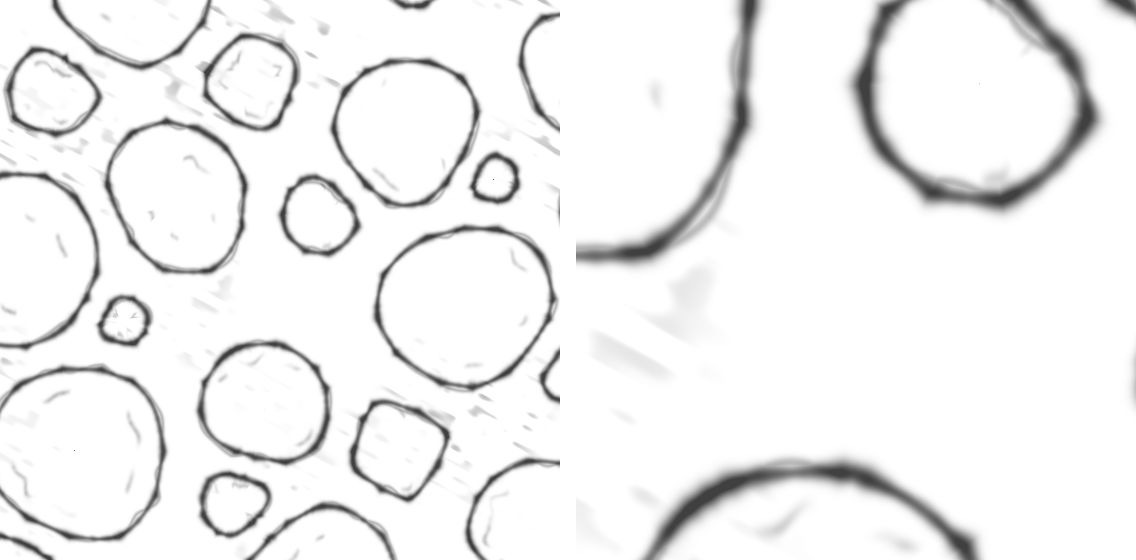
Left, the full canvas; right, a detail of the centre.
This pattern is drawn by a three.js fragment shader. Its source:

```glsl
// Sketched foam: rounded bubbles of mixed size, outlined in soft grey strokes.
// Each bubble is a smoothed cell between weighted, jittered grid sites; its rim
// is a chain of short chords with dark joints, plus faint marks in and around.
varying vec2 vUv;

const float TAU = 6.2831853;
const float CELLS = 3.9;      // grid cells across the canvas
const float HALF_GAP = 0.075; // half the space between bubbles, in cells

float hash(vec2 p) {
  vec3 q = fract(vec3(p.xyx) * 0.1031);
  q += dot(q, q.yzx + 33.33);
  return fract((q.x + q.y) * q.z);
}

float noise(vec2 p) {
  vec2 i = floor(p), f = fract(p);
  f = f * f * (3.0 - 2.0 * f);
  return mix(mix(hash(i), hash(i + vec2(1.0, 0.0)), f.x),
             mix(hash(i + vec2(0.0, 1.0)), hash(i + 1.0), f.x), f.y);
}

mat2 rotation(float a) {
  return mat2(cos(a), sin(a), -sin(a), cos(a));
}

vec2 sitePosition(vec2 id) {
  vec2 jitter = vec2(hash(id + 57.3), hash(id + 91.7)) - 0.5;
  return id + 0.5 + 0.46 * jitter;
}

// Alternate cells lean large and small so that big bubbles find room.
float siteWeight(vec2 id) {
  float h = hash(id + 23.9);
  return mod(id.x + id.y, 2.0) < 0.5 ? mix(1.0, 1.9, h) : mix(0.55, 1.0, h);
}

float sixthPower(float x) {
  float c = x * x * x;
  return c * c;
}

// Signed radial distance from q (relative to the site) to the bubble rim.
float bubbleDistance(vec2 q, vec2 id, vec2 site, float weight) {
  float sum = 0.0, nearest = 10.0;
  for (int j = -2; j <= 2; j++) {
    for (int i = -2; i <= 2; i++) {
      if (i == 0 && j == 0) continue;
      vec2 other = id + vec2(float(i), float(j));
      vec2 to = sitePosition(other) - site;
      float span = length(to);
      float reach = span * weight / (weight + siteWeight(other)) - HALF_GAP;
      reach = max(reach, 0.12);
      nearest = min(nearest, reach);
      sum += sixthPower(max(dot(q, to / span), 0.0) / reach);
    }
  }
  sum += sixthPower(length(q) / (1.35 * nearest));
  float gauge = pow(max(sum, 1e-9), 1.0 / 6.0);
  return length(q) * (1.0 - 1.0 / gauge);
}

float stroke(float d, float width) {
  return exp(-d * d / (width * width));
}

// Ink of the rim: chords between joints, darker and wider at each joint.
float rimInk(float d, float radius, vec2 dir, float joints, float seed) {
  float wobble = noise(dir * 1.7 + seed);
  float f = abs(fract(atan(dir.y, dir.x) / TAU * joints + wobble) - 0.5);
  float sag = radius * (1.0 - cos(0.5 * TAU / joints));
  float chord = 1.0 - 2.0 * f;
  float rim = d - 0.5 * sag * (chord * chord - 0.33);
  float joint = stroke(f * TAU * radius / joints, 0.017);
  float grain = noise(dir * radius * 110.0 + seed);
  float width = mix(0.0038, 0.0062, joint) + 0.0014 * grain;
  float ink = stroke(rim, width) * (mix(0.48, 0.68, joint) + 0.12 * grain);
  // A thinner second pass drifts across the first.
  float drift = 0.022 * (noise(dir * radius * 22.0 + seed + 40.0) - 0.5);
  float second = 0.26 * stroke(rim + drift, 0.0035);
  return max(ink, second) + 0.3 * min(ink, second);
}

// Faint broken arcs that follow the rim inside a bubble.
float innerArcs(float d, float radius, vec2 dir, float seed) {
  float depth = radius * mix(0.2, 0.45, hash(vec2(seed, 3.1)));
  float path = d + depth + 0.02 * (noise(dir * 4.0 + seed) - 0.5);
  float window = smoothstep(0.62, 0.82, noise(dir * 2.3 + seed + 11.0));
  float broken = 0.5 + 0.5 * noise(dir * radius * 90.0 + seed);
  return 0.26 * window * broken * stroke(path, 0.0045);
}

// Sparse short flecks, drawn out along one direction.
float flecks(vec2 uv, float angle) {
  vec2 p = rotation(angle) * uv;
  float patches = smoothstep(0.5, 0.8, noise(p * 7.0 + 5.0));
  return patches * smoothstep(0.68, 0.95, noise(p * vec2(32.0, 85.0)));
}

void main() {
  vec2 p = rotation(0.42) * vUv * CELLS + vec2(12.3, 27.6);
  vec2 base = floor(p), nearestId = base, nearestQ = vec2(1.0);
  float d = 10.0;
  for (int j = -1; j <= 1; j++) {
    for (int i = -1; i <= 1; i++) {
      vec2 id = base + vec2(float(i), float(j));
      vec2 site = sitePosition(id);
      float bubble = bubbleDistance(p - site, id, site, siteWeight(id));
      if (bubble < d) { d = bubble; nearestId = id; nearestQ = p - site; }
    }
  }
  // Back to canvas units for the line work.
  d /= CELLS;
  float toSite = length(nearestQ);
  vec2 dir = nearestQ / max(toSite, 1e-4);
  float radius = toSite / CELLS - d;
  float seed = 50.0 * hash(nearestId + 7.7) + 10.0;
  float joints = floor(5.0 + 4.0 * siteWeight(nearestId));

  float ink = rimInk(d, radius, dir, joints, seed);
  ink += innerArcs(d, radius, dir, seed);
  float outside = smoothstep(-0.015, 0.01, d);
  ink += flecks(vUv + 3.0, 0.5) * mix(0.05, 0.24, outside);
  gl_FragColor = vec4(vec3(1.0 - clamp(ink, 0.0, 0.75)), 1.0);
}
```
